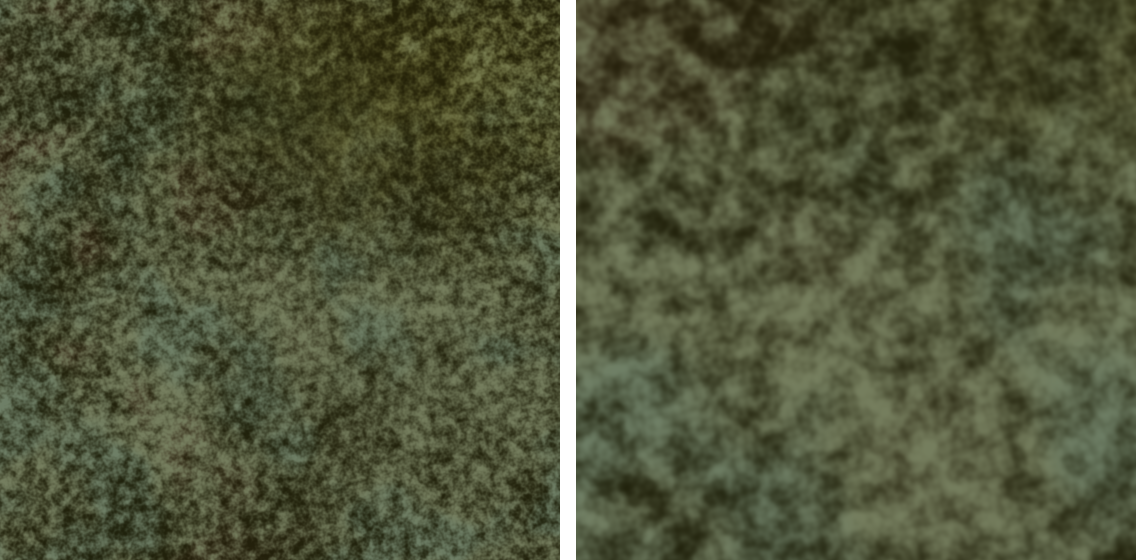
Left, the full canvas; right, a detail of the centre.
Write a Shadertoy shader that draws this texture.

```glsl
// Mossy, weathered ground: pale lichen broken up by fine dark speckles.
// Broad, medium and fine gradient noise add up to one tone, which picks a
// colour between dark soil and pale lichen; soft stains then shift the hue.

const vec3 SOIL = vec3(0.130, 0.130, 0.043);
const vec3 LICHEN = vec3(0.460, 0.495, 0.370);
const vec3 OLIVE_TINT = vec3(1.06, 0.97, 0.62);
const vec3 RUST_TINT = vec3(1.13, 0.90, 0.98);
const vec3 COOL_TINT = vec3(0.94, 1.01, 1.09);

const float BROAD_SCALE = 3.5;      // noise cells across the canvas
const float MEDIUM_SCALE = 14.0;
const float SPECKLE_SCALE = 46.0;
const float BROAD_AMOUNT = 0.10;
const float MEDIUM_AMOUNT = 0.065;
const float SPECKLE_AMOUNT = 0.165;

const vec2 SHADE_CENTRE = vec2(0.62, 0.81);
const vec2 SHADE_SIZE = vec2(0.27, 0.17);
const float SHADE_DEPTH = 0.33;
const vec2 BLOOM_CENTRE = vec2(0.66, 0.38);
const vec2 BLOOM_SIZE = vec2(0.34, 0.26);
const float BLOOM_LIFT = 0.17;

// Random unit vector for a lattice corner
vec2 cornerGradient(ivec2 corner) {
    uvec2 q = uvec2(corner) * uvec2(1597u, 3812u) + uvec2(7919u, 104u);
    uint h = q.x * 73856u ^ q.y * 19349u;
    h = (h ^ (h >> 15)) * 40503u;
    h = (h ^ (h >> 13)) * 69069u;
    h ^= h >> 16;
    float angle = float(h & 65535u) / 65536.0 * 6.28319;
    return vec2(cos(angle), sin(angle));
}

// Gradient noise scaled to a spread of about one
float gradientNoise(vec2 p) {
    ivec2 cell = ivec2(floor(p));
    vec2 f = fract(p);
    vec2 u = f * f * f * (f * (f * 6.0 - 15.0) + 10.0);
    float a = dot(cornerGradient(cell), f);
    float b = dot(cornerGradient(cell + ivec2(1, 0)), f - vec2(1, 0));
    float c = dot(cornerGradient(cell + ivec2(0, 1)), f - vec2(0, 1));
    float d = dot(cornerGradient(cell + ivec2(1, 1)), f - vec2(1, 1));
    return 4.6 * mix(mix(a, b, u.x), mix(c, d, u.x), u.y);
}

// Rotated octaves, normalised so that the spread stays about one
float fractalNoise(vec2 p, int octaves, float gain) {
    const mat2 TURN_AND_DOUBLE = mat2(1.6, 1.2, -1.2, 1.6);
    float sum = 0.0, energy = 0.0, amplitude = 1.0;
    for (int i = 0; i < octaves; i++) {
        sum += amplitude * gradientNoise(p);
        energy += amplitude * amplitude;
        p = TURN_AND_DOUBLE * p + 17.3;
        amplitude *= gain;
    }
    return sum / sqrt(energy);
}

// Soft elliptical spot, one at its centre
float softSpot(vec2 p, vec2 centre, vec2 size) {
    vec2 d = (p - centre) / size;
    return exp(-dot(d, d));
}

void mainImage(out vec4 fragColor, in vec2 fragCoord) {
    vec2 uv = fragCoord / iResolution.xy;
    vec2 p = fragCoord / iResolution.y;

    // Noise layers, from patches down to grains
    float broad = fractalNoise(p * BROAD_SCALE + 31.7, 4, 0.55);
    float medium = fractalNoise(p * MEDIUM_SCALE + 5.2, 3, 0.6);
    float speckle = fractalNoise(p * SPECKLE_SCALE + 83.1, 3, 0.68);

    // Ragged shade above and pale bloom below
    vec2 ragged = uv + 0.03 * vec2(broad, medium);
    float shade = softSpot(ragged, SHADE_CENTRE, SHADE_SIZE);
    float bloom = softSpot(ragged, BLOOM_CENTRE, BLOOM_SIZE);

    // Speckles fade inside the shade and the bloom
    float contrast = 1.12 - 0.45 * shade - 0.25 * bloom;
    float tone = 0.5 + BROAD_AMOUNT * broad + MEDIUM_AMOUNT * medium
        + SPECKLE_AMOUNT * contrast * speckle
        - SHADE_DEPTH * shade + BLOOM_LIFT * bloom;
    tone = smoothstep(-0.15, 1.15, tone);
    vec3 colour = mix(SOIL, LICHEN, tone);

    // Hue stains: olive around the shade, rust at the left, cool elsewhere
    float stain = fractalNoise(p * 5.0 + 61.4, 3, 0.5);
    float olive = softSpot(ragged, vec2(0.78, 0.88), vec2(0.40, 0.24));
    float rust = smoothstep(0.3, 1.6, stain) * smoothstep(0.75, 0.1, uv.x);
    float cool = smoothstep(-0.2, 1.5, -stain) * (1.0 - olive);
    colour *= mix(vec3(1), OLIVE_TINT, olive * (1.0 - 0.5 * tone));
    colour *= mix(vec3(1), RUST_TINT, rust * (1.0 - tone));
    colour *= mix(vec3(1), COOL_TINT, cool);

    fragColor = vec4(colour, 1.0);
}
```
